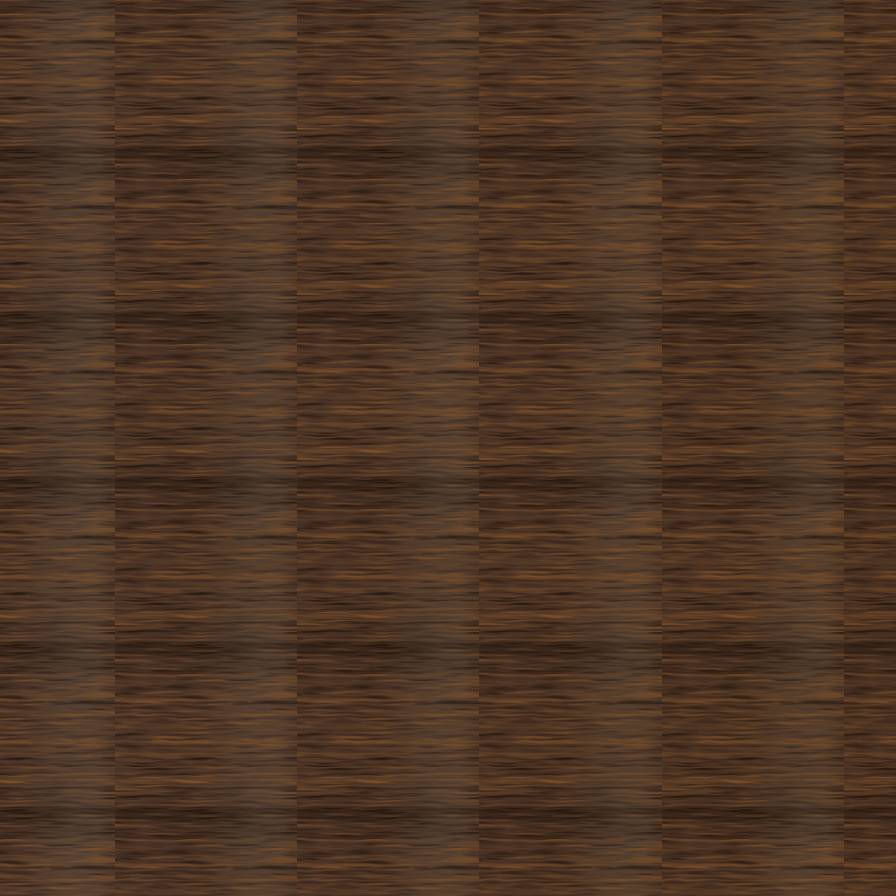
Reproduce this texture procedurally as a Shadertoy shader.

```glsl
// Dark brown wood veneer laid in a grid of like tiles with upright seams.
// Stretched cellular fibres give the grain; Gaussian streaks across each tile
// give the bands, and a grey sheen rises toward each tile's right edge.

const vec2 TILE = vec2(0.2035, 0.1843);    // tile size in canvas units
const vec2 ORIGIN = vec2(0.1280, 0.8310);  // one tile's upper left corner
const vec3 WARM = vec3(0.298, 0.204, 0.146);
const vec3 GREY = vec3(0.334, 0.255, 0.196);
const vec3 DARK = vec3(0.135, 0.080, 0.045);
const vec3 AMBER = vec3(0.540, 0.340, 0.160);
const vec2 FINE = vec2(5.0, 50.0);         // fibre cells across and down a tile
const vec2 LONG = vec2(1.5, 40.0);
const vec2 PORES = vec2(8.0, 45.0);
const vec2 CLOUDS = vec2(2.0, 9.0);
const float GRAIN = 0.88;
const float BANDING = 0.46;
const float TILE_WEAR = 0.025;
const float TAU = 6.2831853;

vec3 hash3(vec3 p) {
    p = fract(p * vec3(0.1031, 0.1030, 0.0973));
    p += dot(p, p.yxz + 33.33);
    return fract((p.xxy + p.yxx) * p.zyx);
}

// Signed tone of scattered long fibres; wraps vertically, breaks at seams.
float fibres(vec2 uv, vec2 cells, float seed) {
    vec2 p = uv * cells;
    vec2 base = floor(p);
    float tone = 0.0;
    for (int j = -1; j <= 1; j++) {
        for (int i = -1; i <= 1; i++) {
            vec2 cell = base + vec2(i, j);
            vec3 id = vec3(cell.x + 7.0, mod(cell.y, cells.y), seed);
            vec3 place = hash3(id);
            vec3 form = hash3(id + 61.7);
            vec2 halfSize = vec2(mix(0.5, 1.0, form.x), mix(0.32, 0.6, form.y));
            float d = length((p - cell - place.xy) / halfSize);
            tone += (2.0 * form.z - 1.0) * (1.0 - smoothstep(0.3, 1.0, d));
        }
    }
    return tone;
}

// Soft horizontal streak that wraps around the tile.
float streak(float v, float centre, float width) {
    float d = abs(fract(v - centre + 0.5) - 0.5) / width;
    return exp(-d * d);
}

float bands(float v) {
    float amber = 0.75 * streak(v, 0.41, 0.011) + streak(v, 0.58, 0.012)
                + 0.65 * streak(v, 0.65, 0.010) + 0.60 * streak(v, 0.83, 0.045)
                + 0.20 * streak(v, 0.60, 0.110);
    float shade = 0.85 * streak(v, 0.00, 0.065) + 0.45 * streak(v, 0.14, 0.045);
    return amber - shade;
}

void mainImage(out vec4 fragColor, in vec2 fragCoord) {
    vec2 canvas = fragCoord / iResolution.xy;
    vec2 grid = vec2(canvas.x - ORIGIN.x, ORIGIN.y - canvas.y) / TILE;
    vec2 tile = floor(grid);
    vec2 uv = fract(grid);

    // Slight waviness along the fibres, continuous from tile to tile
    float v = uv.y + 0.0025 * sin(TAU * (uv.x * 2.0 + uv.y * 2.0))
                   + 0.0015 * sin(TAU * (uv.x * 5.0 + uv.y * 7.0));
    vec2 grainUv = vec2(uv.x, v);

    // Grey sheen that fades a little before the seam
    float sheen = smoothstep(0.40, 0.80, uv.x);
    sheen *= 1.0 - 0.55 * smoothstep(0.88, 1.0, uv.x);
    sheen *= 0.85 + 0.15 * sin(TAU * (v + 0.2));
    vec3 color = mix(WARM, GREY, sheen);

    // Grain and bands push the tone toward amber or dark
    float grain = 0.55 * fibres(grainUv, FINE, 3.0)
                + 0.50 * fibres(grainUv, LONG, 17.0)
                + 0.16 * fibres(grainUv, CLOUDS, 41.0)
                - 0.40 * abs(fibres(grainUv, PORES, 29.0)) + 0.08;
    float breakup = 0.85 + 0.15 * sin(TAU * (uv.x * 2.0 + v * 3.0));
    float tone = GRAIN * grain + BANDING * bands(v) * breakup;
    tone *= mix(1.0, 0.75, sheen);
    color = mix(color, AMBER, clamp(tone, 0.0, 0.85));
    color = mix(color, DARK, clamp(-tone, 0.0, 0.85));

    // Small tile differences and a warmer right side
    color *= 1.0 + TILE_WEAR * (2.0 * hash3(vec3(tile + 20.0, 5.0)).x - 1.0);
    color *= mix(vec3(1.0, 1.01, 1.04), vec3(1.0, 0.98, 0.93), canvas.x);
    fragColor = vec4(color, 1.0);
}
```
